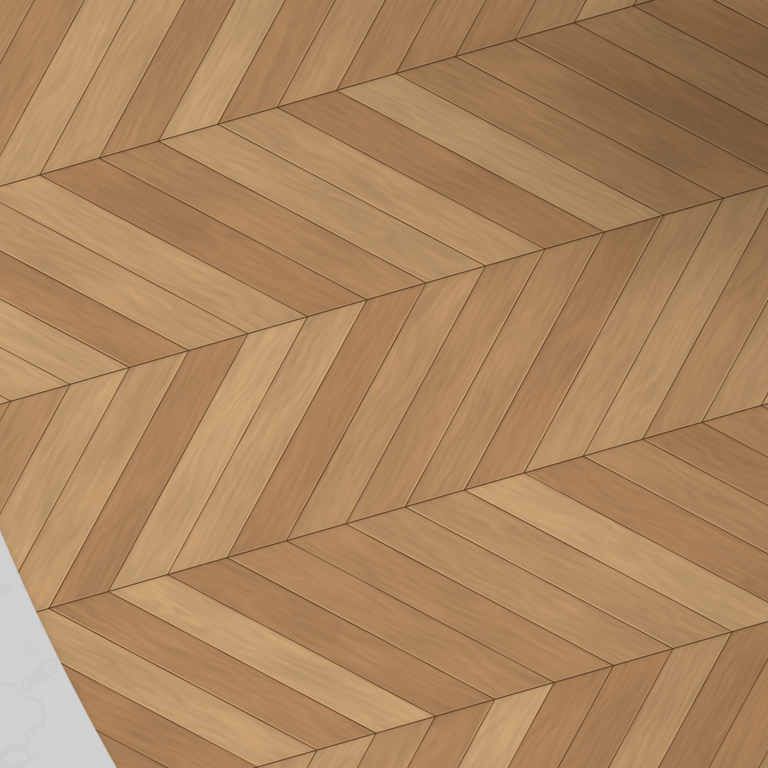
A Shadertoy shader for this texture:

```glsl
// Slanted chevron oak parquet with bevelled joints, soft shade and a marble corner.

float hash(vec2 p) {
    return fract(sin(dot(p, vec2(127.1, 311.7))) * 43758.5453);
}

float noise(vec2 p) {
    vec2 i = floor(p), f = fract(p);
    f = f * f * (3.0 - 2.0 * f);
    return mix(mix(hash(i), hash(i + vec2(1, 0)), f.x),
               mix(hash(i + vec2(0, 1)), hash(i + vec2(1, 1)), f.x), f.y);
}

float fbm(vec2 p) {
    float sum = 0.0, amp = 0.5;
    for (int i = 0; i < 4; i++) {
        sum += amp * noise(p);
        p = p * 2.03 + 17.3;
        amp *= 0.5;
    }
    return sum;
}

// Soft line of the given half width around distance zero
float line(float d, float halfWidth, float px) {
    return 1.0 - smoothstep(halfWidth - 0.6 * px, halfWidth + 0.8 * px, abs(d));
}

vec3 oak(vec2 along, vec2 id) {
    // along.x runs down the plank, along.y across it
    vec2 g = along + vec2(hash(id + 3.1), hash(id + 8.7)) * 20.0;
    float warp = fbm(g * vec2(9.0, 26.0));
    float fibre = fbm(g * vec2(24.0, 250.0) + warp * 4.0);
    float rings = sin(g.y * 330.0 + warp * 30.0 + g.x * 9.0);
    float cloud = noise(g * vec2(13.0, 24.0));

    float tone = smoothstep(0.0, 1.0, hash(id + 0.37));
    vec3 wood = mix(vec3(0.665, 0.50, 0.345), vec3(0.76, 0.615, 0.445), tone);
    return wood * (1.0 + 0.13 * (fibre - 0.47) + 0.014 * rings + 0.08 * (cloud - 0.5));
}

vec3 parquet(vec2 uv, float px) {
    // Bands follow the slanted seams and are counted downwards
    float v = (1.0 - uv.y + 0.285 * uv.x - 0.5265) / 0.2839;
    float band = floor(v), t = mod(v, 2.0);
    float shift = 2.155 * floor(v / 2.0)
                + (t < 1.0 ? -2.357 * t : -2.357 + 4.512 * (t - 1.0));
    float p = (uv.x - 0.014) / 0.0773 - shift;
    vec2 id = vec2(floor(p), band);
    float across = fract(p), down = fract(v);

    vec3 col = oak(vec2(down * 0.39, across * 0.0567), id);

    // Signed distances to the nearest joint and seam
    float joint = (across - step(0.5, across)) * 0.0567;
    float seam = (down - step(0.5, down)) * 0.273;
    float side = t < 1.0 ? 1.0 : -1.0;

    // Pale bevels catch light beside the dark gaps
    float edgeId = floor(p + 0.5);
    float glint = 0.15 + 0.6 * hash(vec2(edgeId, band + 41.0));
    float bevel = line(joint + side * 0.0019, 0.0006, px) * glint;
    bevel = max(bevel, 0.3 * line(seam + 0.0019, 0.0006, px));
    col = mix(col, vec3(0.86, 0.72, 0.52), bevel);

    float wear = 0.55 + 0.45 * noise(vec2(down * 9.0, edgeId * 3.7 + band));
    col *= 1.0 - 0.07 * exp(-abs(joint) / 0.002) - 0.08 * exp(-abs(seam) / 0.0025);
    col = mix(col, vec3(0.33, 0.20, 0.10), 0.85 * wear * line(joint, 0.0005, px));
    col = mix(col, vec3(0.31, 0.19, 0.10), 0.75 * line(seam, 0.0006, px));
    return col;
}

vec3 marble(vec2 uv) {
    float cloud = fbm(uv * 9.0);
    float vein = abs(fbm(uv * vec2(10.0, 16.0) + cloud * 2.0) - 0.47);
    return vec3(0.82, 0.82, 0.825) + 0.03 * (cloud - 0.5)
         - 0.02 * (1.0 - smoothstep(0.0, 0.04, vein));
}

void mainImage(out vec4 fragColor, in vec2 fragCoord) {
    vec2 uv = fragCoord / iResolution.y;
    float px = 1.0 / iResolution.y;
    vec3 col = parquet(uv, px);

    // Broad warm shade falling from the upper right
    vec2 q = (uv - vec2(0.97, 0.84)) / vec2(0.28, 0.20);
    float shade = 0.17 * exp(-dot(q, q));
    shade += 0.10 * smoothstep(0.5, 1.0, uv.y) * smoothstep(-0.2, 0.8, uv.x);
    shade += 0.06 * smoothstep(0.6, 1.0, uv.x);
    col *= 1.01 - shade * vec3(0.95, 1.0, 1.08);

    // Gently curved marble corner with a contact edge
    float rim = (uv.x - 0.152 + 0.564 * uv.y - 0.237 * uv.y * uv.y) * 0.88;
    col *= 1.0 - 0.08 * exp(-max(rim, 0.0) / 0.004);
    col = mix(marble(uv), col, smoothstep(-px, px, rim));

    fragColor = vec4(col, 1.0);
}
```
